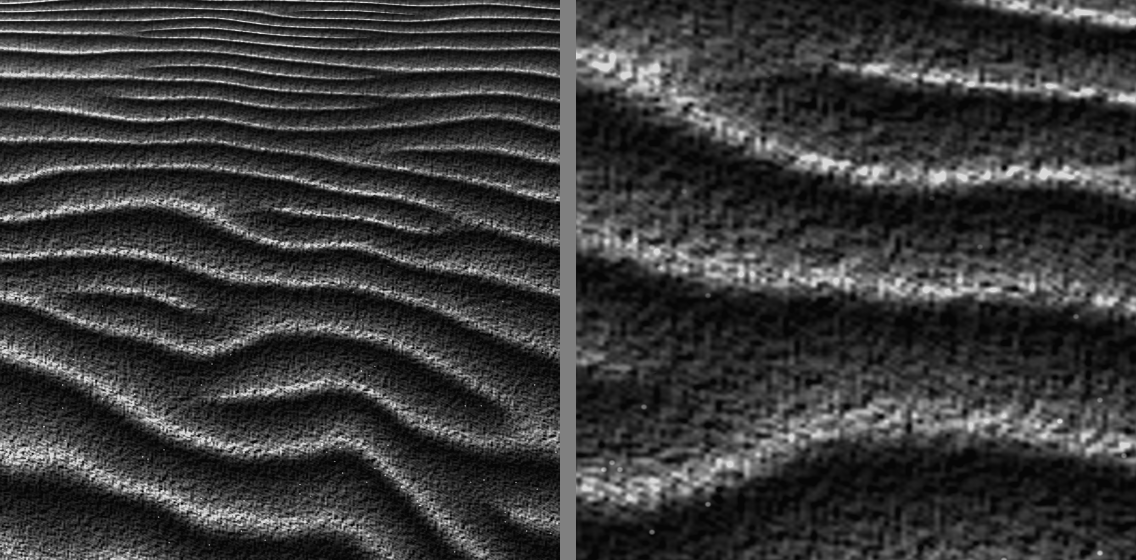
Left, the full canvas; right, a detail of the centre.
Write a WebGL 1 fragment shader that draws this texture.

```glsl
precision highp float;
uniform vec2 u_resolution;

#define RIPPLE_GROWTH 0.14
#define PERSPECTIVE 7.0
#define FORK_PAIRS 9
#define LEE_WIDTH 0.24
#define SHADOW_TONE 0.055
#define SLOPE_TONE 0.31
#define CREST_TONE 0.27
#define GRAIN_SCALE 300.0
#define GRAIN_CONTRAST 1.25
#define SPARKLE_TONE 0.4

float hash(vec2 p) {
  vec3 q = fract(p.xyx * vec3(0.1031, 0.1030, 0.0973));
  q += dot(q, q.yzx + 33.33);
  return fract((q.x + q.y) * q.z);
}

float noise(vec2 p) {
  vec2 cell = floor(p), f = fract(p);
  f = f * f * (3.0 - 2.0 * f);
  return mix(mix(hash(cell), hash(cell + vec2(1.0, 0.0)), f.x),
             mix(hash(cell + vec2(0.0, 1.0)), hash(cell + 1.0), f.x), f.y);
}

float fbm(vec2 p) {
  float sum = 0.0, weight = 0.5;
  for (int i = 0; i < 4; i++) {
    sum += weight * noise(p);
    p = p * 2.03 + 17.3;
    weight *= 0.5;
  }
  return sum;
}

// Pairs of opposite phase vortices make crests split and end.
// Returns the phase shift and a fade that softens each split.
vec2 forks(vec2 ground) {
  float turn = 0.0, fade = 1.0;
  for (int i = 0; i < FORK_PAIRS; i++) {
    float id = float(i);
    vec2 start = vec2(hash(vec2(id, 3.7)) * 6.0,
                      (id + 0.2 + 0.6 * hash(vec2(id, 8.1))) * 15.0 / float(FORK_PAIRS));
    vec2 gap = vec2(1.2 + 2.4 * hash(vec2(id, 5.3)), 0.25);
    vec2 a = ground - start, b = a - gap;
    turn += (atan(a.y, a.x) - atan(b.y, b.x)) / 6.28318;
    fade *= smoothstep(0.0, 0.5, length(a)) * smoothstep(0.0, 0.5, length(b));
  }
  return vec2(turn, fade);
}

// Fine relief lit from the upper left
float grainRelief(vec2 p) {
  vec2 toLight = vec2(-0.45, 0.65);
  float fine = noise(p + toLight) - noise(p - toLight);
  vec2 c = p * 0.53 + 41.0;
  float coarse = noise(c + toLight) - noise(c - toLight);
  return 0.65 * fine + 0.45 * coarse;
}

void main() {
  vec2 uv = gl_FragCoord.xy / u_resolution;
  float near = 1.0 - uv.y;

  // Ripple phase, compressed toward the far edge
  float depth = log(1.0 + PERSPECTIVE * near) / RIPPLE_GROWTH;
  vec2 split = forks(vec2(uv.x * 6.0, depth));
  float tilt = (0.8 + 1.3 * near) * uv.x * (0.7 + 0.45 * uv.x);
  float warp = 1.1 * (noise(vec2(uv.x * 3.2, depth * 0.33)) - 0.5)
             + 0.35 * (noise(vec2(uv.x * 8.0 + 9.0, depth * 0.6)) - 0.5);
  float rough = 0.16 * near * (fbm(vec2(uv.x * 14.0, near * 22.0)) - 0.47);
  float cycle = fract(depth - tilt + warp + rough + split.x);

  // Gentle lit slope, narrow crest and steep shaded side
  float lee = LEE_WIDTH * (0.8 + 0.6 * near);
  float rise = cycle < lee ? 1.0 - smoothstep(0.0, lee, cycle)
                           : (cycle - lee) / (1.0 - lee);
  float slope = pow(rise, 1.35);
  float crestDistance = min(cycle, 1.0 - cycle) / (0.065 + 0.035 * near);
  float crest = exp(-crestDistance * crestDistance);

  // Uneven height along the ridges
  float height = noise(vec2(uv.x * 5.0 + 3.0, depth * 0.8));
  float patches = fbm(vec2(uv.x * 6.0, near * 15.0) + 5.0);
  slope = mix(0.3, slope, 0.4 + 0.6 * split.y);
  crest *= split.y * (0.5 + 0.8 * height) * (1.15 - 0.6 * near);
  float tone = SHADOW_TONE + SLOPE_TONE * slope * (0.6 + 0.85 * patches)
             + CREST_TONE * crest;

  // Light falls off to the right and toward the viewer
  float farGlow = (1.0 - smoothstep(0.0, 0.3, near)) * (1.0 - uv.x);
  tone *= 1.12 - 0.22 * uv.x + 0.45 * farGlow;

  // Sand grains and scattered glints
  vec2 grainPoint = uv * GRAIN_SCALE * vec2(1.0, 1.15);
  float grain = grainRelief(grainPoint) * GRAIN_CONTRAST * (0.4 + 0.6 * smoothstep(0.0, 0.5, near));
  tone = tone * (1.0 + grain) + 0.05 * grain;
  vec2 glintCell = floor(grainPoint * 0.7);
  float glint = step(0.9965, hash(glintCell + 71.0));
  glint *= 1.0 - smoothstep(0.15, 0.5, length(fract(grainPoint * 0.7) - 0.5));
  tone += SPARKLE_TONE * glint * smoothstep(0.3, 0.7, near);

  gl_FragColor = vec4(vec3(clamp(tone, 0.025, 0.85)), 1.0);
}
```
